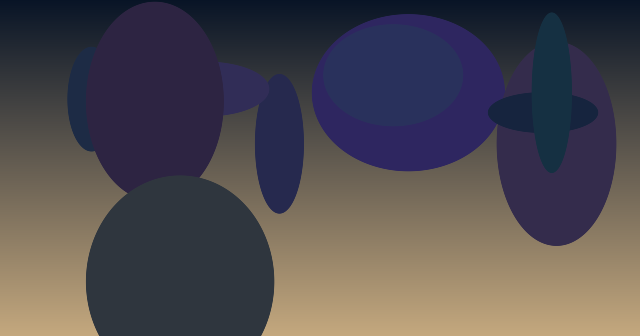
This background is drawn by a Shadertoy shader. Its source:

```glsl
// Flat overlapping ellipses in dusky blues and purples over a vertical
// gradient from night navy to warm sand. Each ellipse is an approximate
// signed distance, painted back to front with a one-pixel soft edge.

#define SKY_TOP    vec3(0.031, 0.078, 0.149)
#define SAND_BASE  vec3(0.769, 0.659, 0.494)
#define VIOLET     vec3(0.180, 0.149, 0.378)
#define PLUM       vec3(0.176, 0.141, 0.259)
#define SLATE      vec3(0.184, 0.212, 0.245)
#define SCENE_WIDTH 1.901   // scene width in units of its height
#define EDGE_PIXELS 1.0     // width of the soft edge

// First-order signed distance to an axis-aligned ellipse
float ellipseDistance(vec2 offset, vec2 radii) {
    float level = length(offset / radii);
    float slope = length(offset / (radii * radii));
    return (level - 1.0) * max(level, 1e-4) / max(slope, 1e-4);
}

// Lays one filled ellipse over the colour so far
void paintEllipse(inout vec3 color, vec2 p, vec2 center, vec2 radii, vec3 fill) {
    float halfEdge = 0.5 * EDGE_PIXELS / iResolution.y;
    float d = ellipseDistance(p - center, radii);
    color = mix(color, fill, 1.0 - smoothstep(-halfEdge, halfEdge, d));
}

void mainImage(out vec4 fragColor, in vec2 fragCoord) {
    vec2 uv = fragCoord / iResolution.xy;
    vec2 p = uv * vec2(SCENE_WIDTH, 1.0);

    // Background gradient
    vec3 color = mix(SAND_BASE, SKY_TOP, uv.y);

    // Left group
    paintEllipse(color, p, vec2(0.272, 0.705), vec2(0.072, 0.156), vec3(0.114, 0.169, 0.271));
    paintEllipse(color, p, vec2(0.830, 0.572), vec2(0.073, 0.208), vec3(0.149, 0.161, 0.306));
    paintEllipse(color, p, vec2(0.609, 0.735), vec2(0.191, 0.082), vec3(0.192, 0.176, 0.341));
    paintEllipse(color, p, vec2(0.460, 0.698), vec2(0.205, 0.297), PLUM);
    paintEllipse(color, p, vec2(0.535, 0.162), vec2(0.280, 0.316), SLATE);

    // Central pair
    paintEllipse(color, p, vec2(1.213, 0.724), vec2(0.287, 0.234), VIOLET);
    paintEllipse(color, p, vec2(1.168, 0.776), vec2(0.208, 0.152), vec3(0.161, 0.192, 0.361));

    // Right group
    paintEllipse(color, p, vec2(1.653, 0.572), vec2(0.178, 0.304), vec3(0.204, 0.173, 0.298));
    paintEllipse(color, p, vec2(1.613, 0.665), vec2(0.164, 0.061), vec3(0.086, 0.141, 0.243));
    paintEllipse(color, p, vec2(1.639, 0.724), vec2(0.060, 0.239), vec3(0.082, 0.188, 0.259));

    fragColor = vec4(color, 1.0);
}
```
